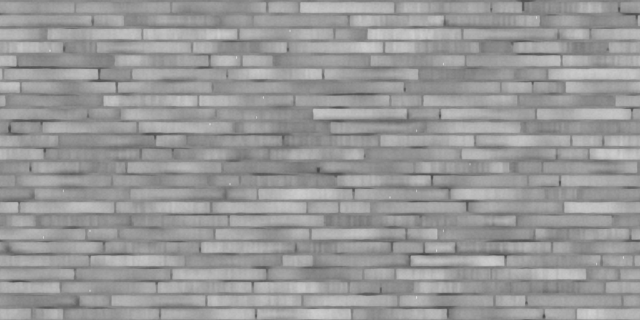
Give the GLSL for this texture, as a Shadertoy shader.

```glsl
// Grey wall of long thin bricks: 24 courses, each of six long and two short bricks.

float hash(vec2 p) {
    return fract(sin(dot(p, vec2(127.1, 311.7))) * 43758.5453);
}

// Value noise that wraps after the given number of cells
float noise(vec2 p, vec2 period) {
    vec2 c = floor(p), f = fract(p);
    f = f * f * (3.0 - 2.0 * f);
    vec2 a = mod(c, period), b = mod(c + 1.0, period);
    return mix(mix(hash(a), hash(vec2(b.x, a.y)), f.x),
               mix(hash(vec2(a.x, b.y)), hash(b), f.x), f.y);
}

float roundedBox(vec2 p, vec2 halfSize, float radius) {
    vec2 d = abs(p) - halfSize + radius;
    return length(max(d, 0.0)) + min(max(d.x, d.y), 0.0) - radius;
}

void mainImage(out vec4 fragColor, in vec2 fragCoord) {
    // One unit is the height of a course; the wall is 48 by 24 units
    vec2 p = fragCoord / iResolution.xy * vec2(48.0, 24.0);
    p.y = mod(p.y + 0.06, 24.0);
    float pixel = 24.0 / iResolution.y;
    float row = floor(p.y);

    // Walk along the course: a short brick is a third of a long one
    float shift = row * 0.55 + floor(hash(vec2(row, 3.7)) * 20.0);
    float x = mod(p.x / 2.4 + shift, 20.0);
    float secondShort = 1.0 + floor(hash(vec2(row, 9.2)) * 7.0);
    float start = 0.0, span = 1.0, index = 0.0;
    for (int i = 0; i < 8; i++) {
        index = float(i);
        span = (i == 0 || index == secondShort) ? 1.0 : 3.0;
        if (x < start + span) break;
        start += span;
    }
    vec2 id = vec2(index, row);
    vec2 local = vec2((x - start - 0.5 * span) * 2.4, fract(p.y) - 0.5);
    vec2 halfSize = vec2(1.2 * span - 0.085, 0.40);

    // Slightly wavering brick outline
    float waver = noise(p * vec2(2.0, 4.0), vec2(96.0)) - 0.5;
    float d = roundedBox(local, halfSize, 0.09) + 0.05 * waver;
    float soft = max(0.07, 0.6 * pixel);
    float face = 1.0 - smoothstep(-soft, soft, d);

    // Brick face: own tone, cloudy firing marks, upright scratches
    float cloud = noise(local * vec2(0.5, 0.6) + id * vec2(17.3, 5.1) + 40.0, vec2(997.0));
    float scratch = noise(vec2(p.x * 5.0, p.y * 0.9 + hash(id)), vec2(240.0, 99.0));
    float scratched = smoothstep(0.4, 0.9, hash(id + 31.0));
    float brick = 0.645 + 0.13 * (hash(id + 7.0) - 0.5) + 0.19 * (cloud - 0.5);
    brick += (0.02 + 0.05 * scratched) * (scratch - 0.5);
    brick -= 0.06 * smoothstep(0.7, 0.0, halfSize.x - abs(local.x)) * hash(id + 13.0);
    brick -= 0.03 * smoothstep(0.15, 0.4, abs(local.y));

    // Mortar, with darker hollows in places
    float hollow = noise(p * vec2(0.5, 2.0) + 0.3, vec2(24.0, 48.0));
    float mortar = 0.56 - 0.08 * noise(p * vec2(1.0, 2.0), vec2(48.0));
    mortar -= 0.17 * smoothstep(0.65, 0.95, hollow);
    float shade = mix(mortar, brick, face);

    // Soot that spreads from the joints onto some bricks
    float soot = noise(p * vec2(0.25, 1.0) + 0.7, vec2(12.0, 24.0));
    shade -= 0.13 * smoothstep(0.68, 0.98, soot) * smoothstep(-0.4, 0.05, d);

    // Fine grain and rare pale chips
    shade += 0.03 * (noise(p * 8.0, vec2(384.0, 192.0)) - 0.5);
    vec2 cell = floor(p * 2.0);
    vec2 chip = (fract(p * 2.0) - 0.5) * vec2(1.6, 0.8);
    float chipped = step(0.994, hash(cell + 71.0));
    shade += 0.16 * chipped * (1.0 - smoothstep(0.05, 0.25, length(chip)));

    fragColor = vec4(vec3(clamp(shade, 0.0, 1.0)), 1.0);
}
```
